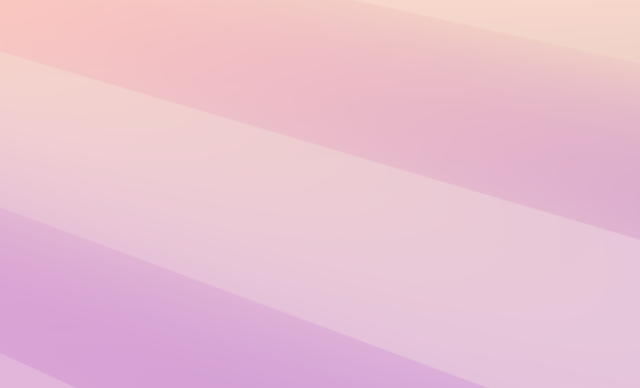
A WebGL 2 fragment shader for this background:

```glsl
#version 300 es
precision highp float;
// Soft pastel bands slanting down to the right, each with a clean upper edge.
// Every band is a smooth colour sheet: three stops across its depth on the
// left side, three on the right, blended along x. Bands are layered downward.

uniform vec2 u_resolution;
out vec4 fragColor;

// Band edges: height below the top at the left side, and drop across the width.
const vec2 CREAM_EDGE = vec2(-0.202, 0.365);
const vec2 ROSE_EDGE  = vec2( 0.133, 0.485);
const vec2 PALE_EDGE  = vec2( 0.534, 0.611);
const vec2 LILAC_EDGE = vec2( 0.910, 0.752);
const float EDGE_SOFTNESS = 0.005;   // in canvas heights

// Corner colours.
const vec3 CREAM      = vec3(0.970, 0.845, 0.800);
const vec3 CREAM_DEEP = vec3(0.940, 0.820, 0.785);
const vec3 MAUVE      = vec3(0.885, 0.715, 0.855);

// Colour stops from the upper to the lower edge of each band.
const mat3 ROSE_LEFT   = mat3(0.98, 0.82, 0.77,  0.985, 0.785, 0.752, 0.962, 0.78, 0.768);
const mat3 ROSE_RIGHT  = mat3(0.935, 0.80, 0.775, 0.877, 0.695, 0.795, 0.872, 0.70, 0.82);
const mat3 PALE_LEFT   = mat3(0.96, 0.825, 0.79, 0.94, 0.805, 0.82, 0.905, 0.755, 0.837);
const mat3 PALE_RIGHT  = mat3(0.90, 0.775, 0.848, 0.90, 0.775, 0.855, 0.89, 0.76, 0.87);
const mat3 LILAC_LEFT  = mat3(0.89, 0.715, 0.825, 0.857, 0.65, 0.83, 0.855, 0.645, 0.835);
const mat3 LILAC_RIGHT = mat3(0.85, 0.67, 0.86,  0.81, 0.62, 0.85,  0.80, 0.61, 0.85);

float edgeHeight(vec2 edge, float x) {
    return edge.x + edge.y * x;
}

// Coverage of everything below an edge, never sharper than one pixel.
float below(vec2 edge, vec2 p) {
    float distanceDown = p.y - edgeHeight(edge, p.x);
    float width = max(EDGE_SOFTNESS, 1.0 / u_resolution.y);
    return clamp(distanceDown / width + 0.5, 0.0, 1.0);
}

// Quadratic blend that passes through all three stops.
vec3 threeStops(mat3 stops, float t) {
    vec3 weights = vec3((1.0 - t) * (1.0 - 2.0 * t),
                        4.0 * t * (1.0 - t),
                        t * (2.0 * t - 1.0));
    return stops * weights;
}

vec3 bandColor(mat3 left, mat3 right, vec2 upper, vec2 lower, vec2 p) {
    float top = edgeHeight(upper, p.x);
    float depth = clamp((p.y - top) / (edgeHeight(lower, p.x) - top), 0.0, 1.0);
    return mix(threeStops(left, depth), threeStops(right, depth), p.x);
}

void main() {
    // x runs right, y runs down from the top of the canvas.
    vec2 p = gl_FragCoord.xy / u_resolution;
    p.y = 1.0 - p.y;

    // Cream corner, deepening toward the right end of its edge.
    vec3 color = mix(CREAM, CREAM_DEEP, p.x * smoothstep(-0.05, 0.18, p.y));

    // Layer the bands from top to bottom.
    vec3 rose  = bandColor(ROSE_LEFT, ROSE_RIGHT, CREAM_EDGE, ROSE_EDGE, p);
    vec3 pale  = bandColor(PALE_LEFT, PALE_RIGHT, ROSE_EDGE, PALE_EDGE, p);
    vec3 lilac = bandColor(LILAC_LEFT, LILAC_RIGHT, PALE_EDGE, LILAC_EDGE, p);
    color = mix(color, rose, below(CREAM_EDGE, p));
    color = mix(color, pale, below(ROSE_EDGE, p));
    color = mix(color, lilac, below(PALE_EDGE, p));
    color = mix(color, MAUVE, below(LILAC_EDGE, p));

    fragColor = vec4(color, 1.0);
}
```
